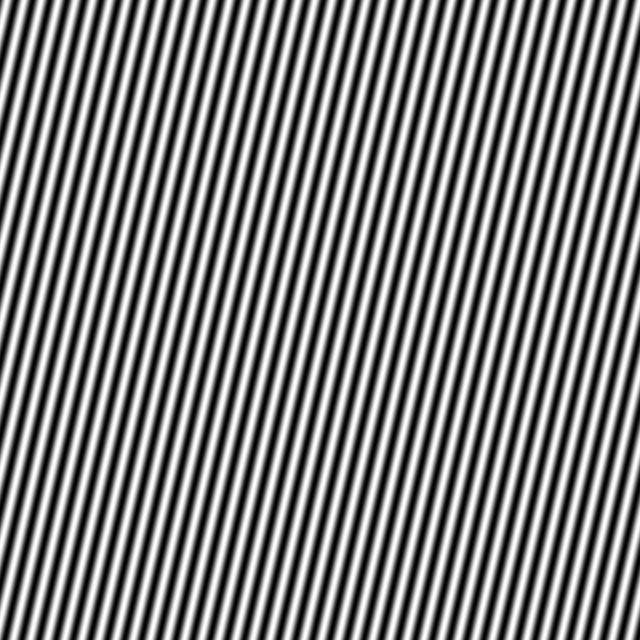
This pattern is drawn by a WebGL 2 fragment shader. Its source:

```glsl
#version 300 es
precision highp float;
// Draws a steep diagonal grating of soft black and white stripes.
// A cosine wave runs along a tilted axis, so each stripe fades
// smoothly into the next; the wave flattens when too fine to resolve.

uniform vec2 u_resolution;
out vec4 fragColor;

const float TAU = 6.2831853;
const float STRIPE_COUNT = 38.4;  // cycles per canvas width, across the stripes
const float TILT_DEGREES = 13.0;  // lean to the right of vertical
const float DARK_PHASE = 0.28;    // cycle offset of the darkest line
const vec3 BLACK = vec3(0.0);
const vec3 WHITE = vec3(1.0);

// Unit vector at right angles to stripes leaning right by the given angle.
vec2 stripeNormal(float tilt) {
    return vec2(cos(tilt), -sin(tilt));
}

// Cosine wave from 0 to 1, averaged over a footprint measured in cycles.
float softWave(float cycles, float footprint) {
    float halfAngle = max(0.5 * TAU * footprint, 1e-4);
    float contrast = footprint < 1.0 ? sin(halfAngle) / halfAngle : 0.0;
    return 0.5 - 0.5 * contrast * cos(TAU * cycles);
}

// Brightness of the grating at a point in canvas units.
float grating(vec2 point, float count, float tilt, float phase, float pixel) {
    float cycles = count * dot(point, stripeNormal(tilt)) - phase;
    return softWave(cycles, count * pixel);
}

void main() {
    vec2 uv = gl_FragCoord.xy / u_resolution;
    float pixelSize = 1.0 / min(u_resolution.x, u_resolution.y);

    float brightness = grating(uv, STRIPE_COUNT, radians(TILT_DEGREES),
                               DARK_PHASE, pixelSize);
    fragColor = vec4(mix(BLACK, WHITE, brightness), 1.0);
}
```
